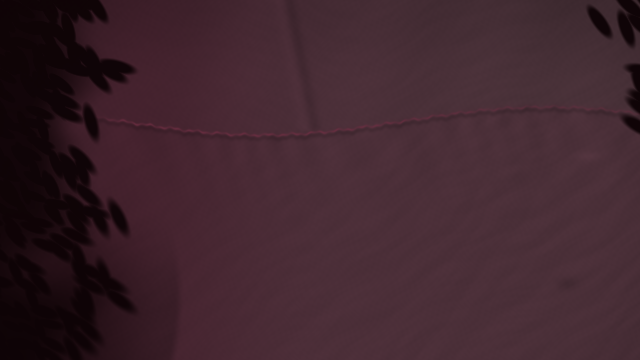
A Shadertoy shader for this texture:

```glsl
const vec3 CLOTH = vec3(0.298, 0.180, 0.220);
const vec3 CLOTH_GREY = vec3(0.285, 0.195, 0.222);
const vec3 CLOTH_WINE = vec3(0.268, 0.132, 0.178);
const vec3 CLOTH_SHADE = vec3(0.160, 0.060, 0.090);
const vec3 SEAM = vec3(0.430, 0.180, 0.260);
const vec3 LEAF = vec3(0.052, 0.010, 0.020);
const float SEAM_WIDTH = 0.0035;
const float LEAF_CELLS = 15.0;
const vec2 LEAF_SIZE = vec2(0.052, 0.017);
const float LEAF_ANGLE = -0.75;
const float CRUMPLE = 0.085;

vec2 hash2(vec2 p) {
    vec3 q = fract(vec3(p.xyx) * vec3(0.1031, 0.1030, 0.0973));
    q += dot(q, q.yzx + 33.33);
    return fract((q.xx + q.yz) * q.zy);
}

mat2 rot(float a) {
    float c = cos(a), s = sin(a);
    return mat2(c, -s, s, c);
}

float bump(float x, float centre, float width) {
    float d = (x - centre) / width;
    return exp(-d * d);
}

float blob(vec2 p, vec2 centre, vec2 radius) {
    vec2 d = (p - centre) / radius;
    return exp(-dot(d, d));
}

// Distance to the nearest cell point
float cellular(vec2 p) {
    vec2 id = floor(p);
    float nearest = 2.0;
    for (int j = -1; j <= 1; j++)
    for (int i = -1; i <= 1; i++) {
        vec2 cell = id + vec2(i, j);
        nearest = min(nearest, length(cell + hash2(cell) - p));
    }
    return nearest;
}

// Slope of stretched cells, which reads as long creases
float creases(vec2 p, float angle, vec2 freq) {
    p += 0.018 * sin(p.yx * 11.0 + vec2(0.0, 2.0)) + 0.007 * sin(p.yx * 31.0);
    vec2 q = rot(angle) * p * freq;
    return cellular(q + vec2(0.0, 0.12)) - cellular(q - vec2(0.0, 0.12));
}

float seamHeight(float x) {
    return 0.664 - 0.039 * cos(3.977 * (x - 0.73));
}

// Outer limit of the tree on the left
float treeEdge(float y) {
    return 0.325 + 0.085 * bump(y, 0.79, 0.07) - 0.05 * bump(y, 0.66, 0.05)
         + 0.045 * bump(y, 0.38, 0.08) + 0.10 * bump(y, 0.18, 0.07)
         - 0.06 * bump(y, 0.0, 0.07);
}

float leafCover(vec2 p) {
    float edge = treeEdge(p.y);
    float left = 1.0 - smoothstep(edge - 0.20, edge, p.x);
    left *= 1.0 - 0.75 * blob(p, vec2(0.14, 0.25), vec2(0.12, 0.085));
    left *= 1.0 - 0.35 * blob(p, vec2(0.26, 0.08), vec2(0.12, 0.10));
    float right = blob(p, vec2(1.765, 0.965), vec2(0.05, 0.05))
                + blob(p, vec2(1.780, 0.695), vec2(0.035, 0.085));
    return left + right;
}

float leaves(vec2 p, float seed) {
    vec2 shift = vec2(seed * 0.37, seed * 0.61);
    vec2 id = floor((p + shift) * LEAF_CELLS);
    float soft = mix(0.55, 0.25, p.y);
    float shade = 0.0;
    for (int j = -1; j <= 1; j++)
    for (int i = -1; i <= 1; i++) {
        vec2 cell = id + vec2(i, j);
        vec2 rnd = hash2(cell + seed * 17.0);
        vec2 pick = hash2(cell + seed * 29.0 + 71.0);
        vec2 centre = (cell + rnd) / LEAF_CELLS - shift;
        float angle = LEAF_ANGLE + 1.1 * (pick.y - 0.5);
        vec2 d = rot(angle) * (p - centre) / LEAF_SIZE;
        float blade = 1.0 - smoothstep(1.0 - soft, 1.0 + soft, length(d));
        shade = max(shade, blade * step(pick.x, leafCover(centre)));
    }
    return shade;
}

vec3 cloth(vec2 p) {
    float seamY = seamHeight(p.x);
    float above = smoothstep(-0.01, 0.02, p.y - seamY);
    vec3 col = mix(CLOTH_WINE, CLOTH, smoothstep(0.3, 0.95, p.x));
    col = mix(col, CLOTH_GREY, smoothstep(0.5, 1.6, p.x) * (0.4 + 0.5 * above));

    // Broad light, falling off at the rim and under the tree
    float light = 1.0 - 0.09 * above * smoothstep(0.75, 1.0, p.y);
    light -= 0.15 * smoothstep(0.55, 1.05, length((p - vec2(1.0, 0.45)) * vec2(0.9, 1.0)));
    float foldX = 0.485 + 0.02 * sin(p.y * 9.0);
    float fold = (1.0 - smoothstep(foldX - 0.02, foldX + 0.008, p.x)) * (1.0 - smoothstep(0.12, 0.42, p.y));
    light -= 0.20 * fold;
    float shade = (1.0 - smoothstep(0.18, 0.46, p.x)) * (1.0 - smoothstep(0.15, 0.55, p.y));
    col = mix(col, CLOTH_SHADE, 0.8 * shade);

    // Hanging folds and gathers
    float hang = p.x - 0.80 - 0.20 * (1.0 - p.y);
    light += above * (0.05 * bump(hang, -0.025, 0.018) - 0.11 * bump(hang, 0.004, 0.016));
    light += 0.018 * sin(p.x * 19.0 + 2.0 * sin(p.y * 3.0)) * smoothstep(0.3, 0.9, p.y);
    float drop = seamY - p.y;
    float gather = sin((p.x - 0.35 * drop) * 62.0 + 3.0 * sin(p.x * 9.0));
    light += 0.035 * gather * (1.0 - above) * exp(-max(drop, 0.0) * 9.0);
    light -= 0.12 * blob(p, vec2(1.574, 0.213), vec2(0.03, 0.018));
    light += 0.09 * blob(p, vec2(1.63, 0.567), vec2(0.035, 0.012));

    // Fine crumpling
    float tilt = mix(0.75, -0.35, above * (1.0 - smoothstep(0.7, 1.3, p.x)));
    float wrinkle = creases(p, 0.75, vec2(4.0, 17.0)) * (1.0 - 0.6 * above)
                  + 0.6 * creases(p + 3.0, tilt > 0.2 ? 0.4 : -0.3, vec2(6.0, 30.0));
    light += CRUMPLE * wrinkle * mix(0.5, 1.0, smoothstep(0.4, 1.5, p.x));
    light += 0.012 * sin(p.x * 310.0 + 4.0 * sin(p.y * 47.0)) * sin(p.y * 270.0 + 3.0 * sin(p.x * 39.0));
    col *= light;

    // Stitched ridge with a thin shadow below
    float rough = 0.0022 * sin(p.x * 95.0) + 0.0014 * sin(p.x * 241.0 + 1.0);
    float d = p.y - seamY - rough;
    float strength = smoothstep(0.24, 0.36, p.x) * mix(0.75, 0.4, smoothstep(0.9, 1.5, p.x));
    col *= 1.0 - 0.14 * bump(d, -0.009, 0.007);
    return mix(col, SEAM, strength * (0.75 + 0.25 * sin(p.x * 170.0)) * bump(d, 0.0, SEAM_WIDTH));
}

void mainImage(out vec4 fragColor, in vec2 fragCoord) {
    vec2 p = fragCoord / iResolution.y;
    float core = 1.0 - smoothstep(0.25, 0.85, p.x / treeEdge(p.y));
    core *= 1.0 - 0.8 * blob(p, vec2(0.14, 0.25), vec2(0.13, 0.09));
    float foliage = 0.9 * core;
    for (int i = 0; i < 3; i++) foliage = max(foliage, 0.96 * leaves(p, float(i + 1)));
    fragColor = vec4(mix(cloth(p), LEAF, foliage), 1.0);
}
```
